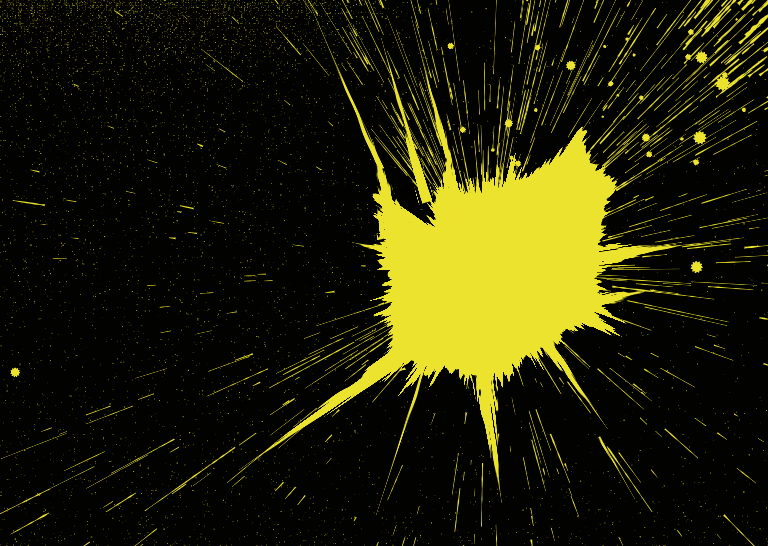
This background is drawn by a Shadertoy shader. Its source:

```glsl
// A burst of yellow paint on black: a ragged blob with tapered spikes, broken
// rays laid out in polar cells around its centre, round drops and fine dust.
// All lengths are in canvas heights; the coverage of each part is combined by max.
#define PAINT vec3(0.92, 0.89, 0.18)
#define GROUND vec3(0.006, 0.006, 0.0)
#define CENTRE vec2(0.892, 0.504)
#define ASPECT 1.41
#define FRINGE 0.11
#define RAY_WIDTH 0.0009
#define DUST_CELLS 340.0
#define DROP_COUNT 22
#define TAU 6.2831853

float hash(vec2 p) {
    vec3 v = fract(p.xyx * vec3(0.1031, 0.1030, 0.0973));
    v += dot(v, v.yzx + 33.33);
    return fract((v.x + v.y) * v.z);
}

float noise(vec2 p) {
    vec2 i = floor(p), f = fract(p);
    f = f * f * (3.0 - 2.0 * f);
    return mix(mix(hash(i), hash(i + vec2(1, 0)), f.x),
               mix(hash(i + vec2(0, 1)), hash(i + vec2(1, 1)), f.x), f.y);
}

// Antialiased coverage of a signed distance
float cover(float d) {
    return clamp(0.5 - d * iResolution.y, 0.0, 1.0);
}

// Smooth bump around a heading in degrees
float fan(float heading, float middle, float spread) {
    float x = (mod(heading - middle + 180.0, 360.0) - 180.0) / spread;
    return exp(-x * x);
}

// Signed distance to the body of the blob
float body(vec2 p) {
    const int N = 14;
    vec2 v[N] = vec2[N](
        vec2(0.695, 0.632), vec2(0.790, 0.581), vec2(0.794, 0.647), vec2(0.882, 0.651),
        vec2(0.974, 0.684), vec2(1.061, 0.743), vec2(1.125, 0.660), vec2(1.103, 0.540),
        vec2(1.097, 0.430), vec2(1.011, 0.366), vec2(0.892, 0.298), vec2(0.800, 0.329),
        vec2(0.713, 0.335), vec2(0.713, 0.467));
    float d = 9.0, side = 1.0;
    for (int i = 0, j = N - 1; i < N; j = i++) {
        vec2 e = v[j] - v[i], w = p - v[i];
        d = min(d, length(w - e * clamp(dot(w, e) / dot(e, e), 0.0, 1.0)));
        bvec3 c = bvec3(p.y >= v[i].y, p.y < v[j].y, e.x * w.y > e.y * w.x);
        if (all(c) || all(not(c))) side = -side;
    }
    return d * side;
}

// Spike that narrows from base to tip and splits into strands
float spike(vec2 p, vec2 base, vec2 tip, float width) {
    vec2 axis = tip - base, w = p - base;
    float len = length(axis), t = dot(w, axis) / (len * len);
    float x = (axis.x * w.y - axis.y * w.x) / len;
    float rough = 0.3 + 1.2 * noise(vec2(x * 420.0, t * 7.0) + base * 50.0);
    float side = abs(x) - width * pow(max(1.0 - t, 0.0), 1.6) * rough;
    return max(side, max(-t, t - 1.0) * len);
}

float spikes(vec2 p) {
    float d = spike(p, vec2(0.726, 0.568), vec2(0.684, 0.745), 0.032);
    d = min(d, spike(p, vec2(0.700, 0.690), vec2(0.570, 0.990), 0.006));
    d = min(d, spike(p, vec2(0.785, 0.630), vec2(0.700, 0.930), 0.013));
    d = min(d, spike(p, vec2(0.832, 0.630), vec2(0.818, 0.760), 0.026));
    d = min(d, spike(p, vec2(0.822, 0.710), vec2(0.755, 0.970), 0.006));
    d = min(d, spike(p, vec2(0.730, 0.345), vec2(0.440, 0.140), 0.022));
    d = min(d, spike(p, vec2(0.885, 0.320), vec2(0.921, 0.080), 0.024));
    d = min(d, spike(p, vec2(1.000, 0.380), vec2(1.115, 0.215), 0.013));
    d = min(d, spike(p, vec2(1.100, 0.200), vec2(1.165, 0.087), 0.003));
    d = min(d, spike(p, vec2(1.090, 0.530), vec2(1.268, 0.553), 0.024));
    d = min(d, spike(p, vec2(1.080, 0.445), vec2(1.200, 0.470), 0.019));
    d = min(d, spike(p, vec2(0.720, 0.540), vec2(0.647, 0.556), 0.014));
    return min(d, spike(p, vec2(0.780, 0.330), vec2(0.690, 0.055), 0.004));
}

// Share of polar cells that hold a ray
float rayDensity(float h, float r) {
    float upper = fan(h, 116.0, 10.0) * 0.45 + fan(h, 78.0, 17.0) * 0.38;
    float right = fan(h, 42.0, 12.0) * (0.1 + r) + fan(h, 10.0, 20.0) * 0.2;
    float lower = fan(h, 212.0, 9.0) * 0.17 + fan(h, 275.0, 45.0) * 0.04;
    return 0.01 + upper + right + lower;
}

// One layer of radial strokes; each cell holds at most one
float strokes(vec2 q, float cells, float span, float spread) {
    float r = length(q), a = atan(q.y, q.x) / TAU * cells, id = floor(a);
    float s = r / span + hash(vec2(id, cells));
    vec2 cell = vec2(id + 500.0, floor(s) + cells);
    float heading = (id + 0.5) / cells * 360.0;
    float density = spread > 0.0 ? spread : rayDensity(heading, r);
    if (hash(cell) > density) return 0.0;
    float start = 0.4 * hash(cell + 17.0), len = 0.2 + 0.4 * hash(cell + 41.0);
    float t = (fract(s) - start) / len;
    float x = (a - id - 0.3 - 0.4 * hash(cell + 73.0)) * TAU / cells * r;
    float corner = fan(heading, 43.0, 10.0) * smoothstep(0.45, 0.75, r);
    float w = RAY_WIDTH * (0.2 + hash(cell + 97.0)) * (1.0 + 2.2 * corner);
    w *= 0.4 + 1.2 * noise(vec2(r * 110.0, id));
    return cover(max(abs(x) - w * (1.2 - 0.7 * t), max(-t, t - 1.0) * len * span));
}

// Round drop with a prickly rim
float drop(vec2 p, vec2 at, float radius) {
    vec2 q = p - at;
    return length(q) - radius * (1.0 + 0.12 * sin(11.0 * atan(q.y, q.x) + at.x * 90.0));
}

float drops(vec2 p) {
    float d = min(drop(p, vec2(1.327, 0.847), 0.012), drop(p, vec2(1.285, 0.748), 0.011));
    d = min(d, min(drop(p, vec2(1.279, 0.511), 0.010), drop(p, vec2(1.288, 0.895), 0.010)));
    d = min(d, min(drop(p, vec2(1.048, 0.880), 0.008), drop(p, vec2(0.934, 0.774), 0.007)));
    d = min(d, min(drop(p, vec2(1.186, 0.748), 0.007), drop(p, vec2(0.028, 0.318), 0.008)));
    for (int i = 0; i < DROP_COUNT; i++) {
        vec2 k = vec2(float(i), 7.0);
        vec2 at = vec2(0.82, 0.69) + vec2(0.56, 0.28) * vec2(hash(k), hash(k + 31.0));
        d = min(d, drop(p, at, 0.002 + 0.004 * hash(k + 59.0)));
    }
    return d;
}

// Jittered specks, thickest along the upper left border
float dust(vec2 p) {
    vec2 g = p * DUST_CELLS, id = floor(g);
    float left = 1.0 - smoothstep(0.45, 0.85, p.x);
    float density = 0.012 + 0.02 * left + 0.35 * left * exp((p.y - 1.0) / 0.05)
                  + 0.1 * left * exp((p.y - 1.0) / 0.2) + 0.04 * exp(-p.y / 0.06);
    vec2 jitter = 0.5 * vec2(hash(id + 311.0), hash(id + 433.0)) - 0.25;
    float d = (length(fract(g) - 0.5 - jitter) - 0.1 - 0.3 * hash(id + 211.0)) / DUST_CELLS;
    return hash(id) < density ? cover(d) * (0.2 + 0.6 * hash(id + 89.0)) : 0.0;
}

void mainImage(out vec4 fragColor, in vec2 fragCoord) {
    vec2 p = fragCoord / iResolution.xy * vec2(ASPECT, 1.0);
    vec2 q = p - CENTRE, dir = q / max(length(q), 1e-4);

    // Blob with clumps of fine radial teeth
    float r = length(q), clump = noise(dir * 9.0 + r * 3.0);
    float teeth = noise(dir * 34.0 + r * 6.0 + 60.0) * noise(dir * 85.0 + r * 10.0 + 130.0);
    float ink = cover(min(body(p) + 0.009 - FRINGE * teeth * (0.2 + clump * clump), spikes(p)));

    // Long rays, then short scattered dashes
    for (int i = 0; i < 4; i++) {
        float k = float(i);
        ink = max(ink, strokes(q, 170.0 + 74.0 * k, 0.36 - 0.07 * k, 0.0));
    }
    ink = max(ink, strokes(q, 130.0, 0.055, 0.05));
    ink = max(ink, strokes(q, 212.0, 0.035, 0.04));

    ink = max(ink, max(cover(drops(p)), dust(p)));
    fragColor = vec4(mix(GROUND, PAINT, ink), 1.0);
}
```
